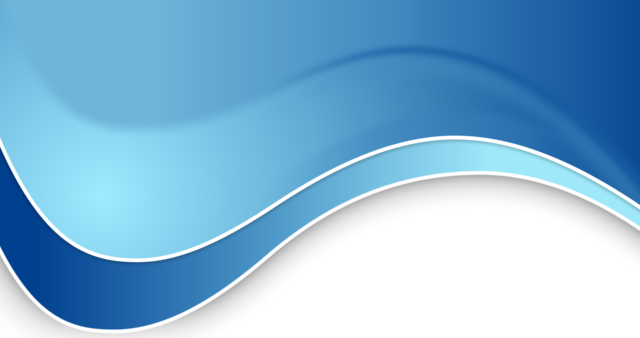
Reproduce this background procedurally as a WebGL 2 fragment shader.

```glsl
#version 300 es
precision highp float;

uniform vec2 u_resolution;
out vec4 outColor;

// Cubic through two knots, each (x, y, slope)
float cubic(float x, vec3 a, vec3 b) {
  float w = b.x - a.x;
  float t = (x - a.x) / w;
  float s = 1.0 - t;
  return a.y * s * s * (1.0 + 2.0 * t) + b.y * t * t * (3.0 - 2.0 * t)
       + w * t * s * (a.z * s - b.z * t);
}

float wave(float x, vec3 start, vec3 trough, vec3 middle, vec3 crest, vec3 end) {
  if (x < trough.x) return cubic(x, start, trough);
  if (x < middle.x) return cubic(x, trough, middle);
  if (x < crest.x) return cubic(x, middle, crest);
  return cubic(x, crest, end);
}

float softEdge(float x) {
  return wave(x, vec3(0.0, 1.037, -2.9), vec3(0.432, 0.625, 0.0),
    vec3(0.79, 0.726, 0.5), vec3(1.21, 0.852, 0.0), vec3(1.896, 0.462, -1.2));
}

float ribbonTop(float x) {
  return wave(x, vec3(0.0, 0.58, -2.3), vec3(0.407, 0.23, 0.0),
    vec3(0.815, 0.395, 0.66), vec3(1.346, 0.593, 0.0), vec3(1.896, 0.385, -0.68));
}

float ribbonBase(float x) {
  return wave(x, vec3(0.0, 0.272, -2.0), vec3(0.338, 0.025, 0.0),
    vec3(0.79, 0.247, 0.86), vec3(1.42, 0.494, 0.0), vec3(1.896, 0.328, -0.68));
}

// Signed distance to a curve from its height and a nearby height
float curveDistance(float y, float here, float ahead) {
  float slope = (ahead - here) / 0.002;
  return (y - here) / sqrt(1.0 + slope * slope);
}

float linearStep(float a, float b, float x) {
  return clamp((x - a) / (b - a), 0.0, 1.0);
}

float bump(float x, float width) {
  return exp(-x * x / (width * width));
}

void main() {
  vec2 p = gl_FragCoord.xy / u_resolution.y;
  float pixel = 1.0 / u_resolution.y;
  float next = p.x + 0.002;
  float dSoft = curveDistance(p.y, softEdge(p.x), softEdge(next));
  float dTop = curveDistance(p.y, ribbonTop(p.x), ribbonTop(next));
  float dBase = curveDistance(p.y, ribbonBase(p.x), ribbonBase(next));

  // Upper sky, darkening to the right
  vec3 sky = mix(vec3(0.43, 0.71, 0.85), vec3(0.24, 0.52, 0.74), linearStep(0.45, 1.25, p.x));
  sky = mix(sky, vec3(0.04, 0.29, 0.58), linearStep(1.2, 1.9, p.x));

  // Translucent wave with a cyan glow at the lower left
  float reach = length(p - vec2(0.3, 0.42));
  vec3 band = mix(vec3(0.62, 0.92, 1.0), vec3(0.38, 0.67, 0.83), linearStep(0.0, 0.65, reach));
  band = mix(band, vec3(0.09, 0.36, 0.62), linearStep(0.65, 1.35, reach));

  // Faint inner fold and sheen under the crest
  float right = smoothstep(0.7, 1.25, p.x);
  float fold = 0.68 - 0.7 * (p.x - 1.36) * (p.x - 1.36) - p.y;
  band = mix(band, vec3(0.22, 0.5, 0.74), 0.4 * right * smoothstep(-0.01, 0.03, fold)
    * (1.0 - smoothstep(1.5, 1.85, p.x)));
  band = mix(band, vec3(0.28, 0.56, 0.77), 0.4 * right * bump(dSoft + 0.045, 0.035));

  vec3 color = mix(band, sky, smoothstep(-0.035, 0.02, dSoft));
  color = mix(color, vec3(0.08, 0.36, 0.63), 0.65 * right * bump(dSoft, 0.014));

  // Ribbon, deep blue to cyan, with a shaded upper rim
  vec3 ribbon = mix(vec3(0.0, 0.25, 0.56), vec3(0.28, 0.57, 0.77), linearStep(0.1, 0.75, p.x));
  ribbon = mix(ribbon, vec3(0.62, 0.91, 0.98), linearStep(0.75, 1.45, p.x));
  ribbon *= 1.0 - 0.18 * bump(dTop + 0.006, 0.008);
  color = mix(ribbon, color, smoothstep(-pixel, pixel, dTop));
  float line = 1.0 - smoothstep(0.003, 0.003 + 1.8 * pixel, abs(dTop));
  color = mix(color, vec3(1.0), line);

  // White border and soft shadow on the paper
  float depth = max(-dBase - 0.013, 0.0);
  float strength = 0.35 + 0.65 * smoothstep(0.05, 0.35, abs(p.x - 0.34));
  float shadow = 0.32 * strength * exp(-depth / 0.032) * (1.0 - smoothstep(0.05, 0.11, depth));
  shadow *= smoothstep(0.011 - pixel, 0.011 + pixel, -dBase);
  vec3 paper = vec3(1.0 - shadow);
  color = mix(paper, color, smoothstep(-pixel, pixel, dBase));

  outColor = vec4(color, 1.0);
}
```
